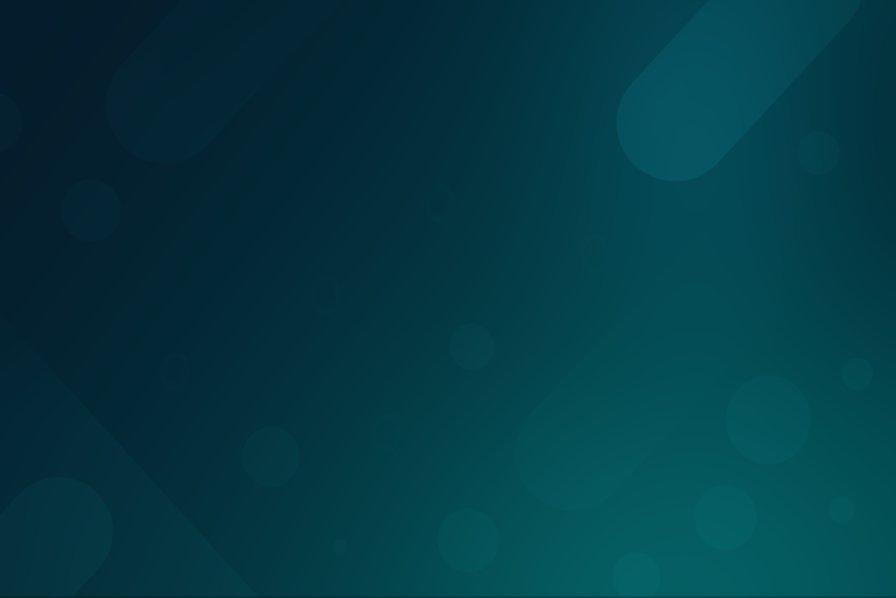
Reproduce this background procedurally as a WebGL 1 fragment shader.

```glsl
precision highp float;
// Dark navy to teal backdrop with soft glows, slanted capsules, faint discs and rings.
uniform vec2 u_resolution;

const vec3 NAVY = vec3(0.016, 0.110, 0.168);
const vec3 TEAL = vec3(0.005, 0.285, 0.315);
const vec3 SHEEN = vec3(0.010, 0.060, 0.060);
const vec2 SLANT = vec2(0.680, 0.733);
const int DISCS = 12;
const int RINGS = 5;

// Soft elliptical falloff, 1 at the centre
float glow(vec2 p, vec2 centre, vec2 radius) {
    vec2 d = (p - centre) / radius;
    return exp(-dot(d, d));
}

// Antialiased coverage of a signed distance
float cover(float dist, float blur) {
    return 1.0 - smoothstep(-blur, blur, dist);
}

// Signed distance to a capsule from one end along a direction
float capsule(vec2 p, vec2 end, vec2 dir, float len, float radius) {
    vec2 d = p - end;
    return length(d - dir * clamp(dot(d, dir), 0.0, len)) - radius;
}

// Capsule whose light fades towards its far end
float fadingCapsule(vec2 p, vec2 end, vec2 dir, float len, float radius, float fade, float blur) {
    float along = max(dot(p - end, dir), 0.0);
    return cover(capsule(p, end, dir, len, radius), blur) * exp(-along / fade);
}

vec3 background(vec2 p) {
    float t = 0.45 * p.x + 0.33 * (1.0 - p.y);
    vec3 colour = mix(NAVY, TEAL, smoothstep(0.0, 0.95, t));
    colour += vec3(0.010, 0.095, 0.080) * glow(p, vec2(1.08, 0.0), vec2(0.45, 0.40));
    colour += vec3(0.005, 0.065, 0.080) * glow(p, vec2(1.17, 0.85), vec2(0.27, 0.38));
    colour -= vec3(0.000, 0.085, 0.075) * glow(p, vec2(1.54, 0.74), vec2(0.26, 0.40));
    return colour;
}

float discLight(vec2 p, float blur) {
    // Centre and radius of each disc
    vec3 disc[DISCS];
    disc[0] = vec3(0.152, 0.648, 0.050);
    disc[1] = vec3(-0.010, 0.795, 0.047);
    disc[2] = vec3(0.453, 0.236, 0.048);
    disc[3] = vec3(0.789, 0.420, 0.037);
    disc[4] = vec3(0.783, 0.096, 0.051);
    disc[5] = vec3(1.064, 0.035, 0.040);
    disc[6] = vec3(1.213, 0.135, 0.052);
    disc[7] = vec3(1.285, 0.298, 0.071);
    disc[8] = vec3(1.434, 0.375, 0.026);
    disc[9] = vec3(1.408, 0.148, 0.022);
    disc[10] = vec3(1.369, 0.744, 0.035);
    disc[11] = vec3(0.568, 0.086, 0.012);
    float light = 0.0;
    for (int i = 0; i < DISCS; i++) {
        vec2 d = (p - disc[i].xy) * vec2(1.0, 0.96);
        light += cover(length(d) - disc[i].z, blur);
    }
    return light;
}

float ringLight(vec2 p, float blur) {
    vec2 centre[RINGS];
    centre[0] = vec2(0.545, 0.506);
    centre[1] = vec2(0.645, 0.277);
    centre[2] = vec2(0.736, 0.660);
    centre[3] = vec2(0.994, 0.576);
    centre[4] = vec2(0.293, 0.379);
    float light = 0.0;
    for (int i = 0; i < RINGS; i++) {
        vec2 d = (p - centre[i]) * vec2(1.0, 0.75);
        light += cover(abs(length(d) - 0.021) - 0.004, blur);
    }
    return light;
}

void main() {
    vec2 p = gl_FragCoord.xy / u_resolution.y;
    float blur = 1.0 / u_resolution.y;
    vec3 colour = background(p);

    // Slanted panel in the lower left corner
    float panel = dot(p - vec2(0.236, 0.217), vec2(0.740, 0.673));
    float panelFade = 1.0 - 0.7 * smoothstep(0.25, 0.5, p.y);
    colour += SHEEN * 0.34 * cover(panel, blur) * exp(1.5 * min(panel, 0.0)) * panelFade;

    // Capsules
    colour += SHEEN * 0.80 * fadingCapsule(p, vec2(1.129, 0.795), SLANT, 0.32, 0.098, 0.9, blur);
    colour += SHEEN * 0.27 * fadingCapsule(p, vec2(0.275, 0.825), SLANT, 0.40, 0.098, 0.5, blur);
    colour += SHEEN * 0.18 * fadingCapsule(p, vec2(0.957, 0.242), SLANT, 1.00, 0.096, 0.2, blur);
    colour += SHEEN * 0.45 * fadingCapsule(p, vec2(0.098, 0.111), -SLANT, 0.50, 0.091, 0.5, blur);

    // Scattered discs and rings
    colour += SHEEN * 0.28 * discLight(p, blur);
    colour += SHEEN * 0.10 * ringLight(p, blur);

    // Thin dark lower border
    colour *= mix(0.75, 1.0, smoothstep(0.0, 0.005, p.y));
    gl_FragColor = vec4(colour, 1.0);
}
```
